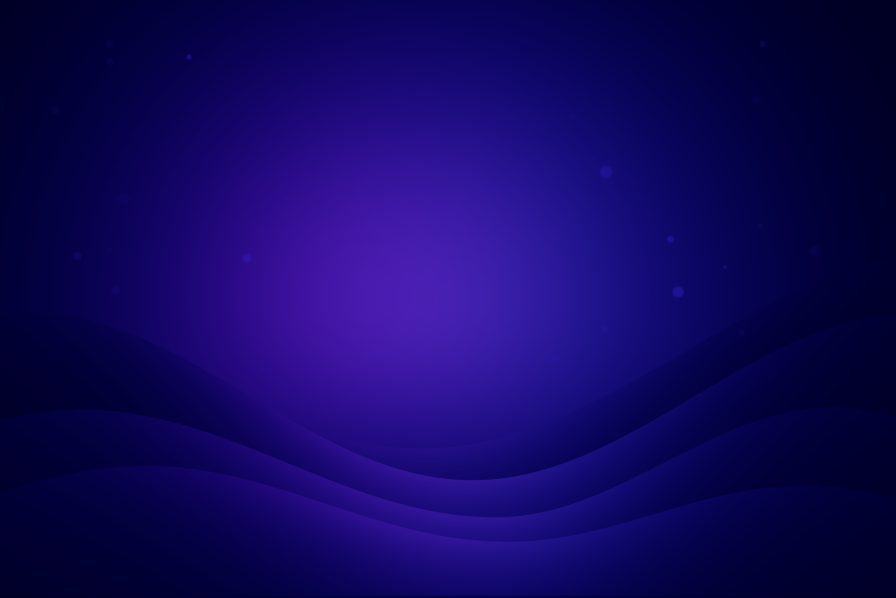
Give the GLSL for this background, as a Shadertoy shader.

```glsl
float hash(float n) {
    return fract(sin(n * 12.9898) * 43758.5453);
}

// Navy to violet ramp, warmer on the left and cooler on the right
vec3 palette(float energy, float x) {
    float warmth = clamp((0.46 - x) * 5.0, -1.0, 1.0);
    float e = clamp(energy, 0.0, 1.0);
    vec3 tint = vec3(1.0 + 0.2 * warmth, 1.0 - 0.28 * warmth, 1.0);
    return vec3(0.29 * pow(e, 2.0), 0.12 * pow(e, 2.2), 0.14 + 0.56 * e) * tint;
}

// Height of a cosine valley; left and right hold half-period and rise
float valley(float x, vec2 trough, vec2 left, vec2 right) {
    vec2 side = x < trough.x ? left : right;
    return trough.y + 0.5 * side.y * (1.0 - cos(3.14159 * (x - trough.x) / side.x));
}

// Cover the energy below a crest with a band that fades downward
float addWave(float energy, vec2 uv, float crest, float strength) {
    float depth = crest - uv.y;
    float offset = uv.x - 0.485;
    float band = strength * exp(-offset * offset / 0.125 - 6.0 * max(depth, 0.0));
    float edge = 0.7 / iResolution.y;
    return mix(energy, band, smoothstep(-edge, edge, depth));
}

void mainImage(out vec4 fragColor, in vec2 fragCoord) {
    vec2 uv = fragCoord / iResolution.xy;
    float aspect = iResolution.x / iResolution.y;

    // Central glow, flattened underneath
    vec2 q = (uv - vec2(0.469, 0.5)) * vec2(aspect, 1.0);
    q.y *= q.y < 0.0 ? 1.4 : 1.06;
    float energy = 1.06 * exp(-dot(q, q) / 0.29) - 0.06;

    // Waves from back to front
    float x = uv.x;
    energy = addWave(energy, uv, valley(x, vec2(0.469, 0.25), vec2(0.52, 0.225), vec2(0.6, 0.332)), 0.7);
    energy = addWave(energy, uv, valley(x, vec2(0.527, 0.197), vec2(0.495, 0.28), vec2(0.495, 0.28)), 0.83);
    energy = addWave(energy, uv, valley(x, vec2(0.553, 0.135), vec2(0.462, 0.18), vec2(0.378, 0.184)), 0.83);
    energy = addWave(energy, uv, valley(x, vec2(0.566, 0.094), vec2(0.404, 0.127), vec2(0.332, 0.094)), 0.83);
    energy *= mix(0.3, 1.0, smoothstep(0.0, 0.006, uv.y));
    vec3 color = palette(energy, x);

    // Dim blue specks on both sides of the glow
    for (int i = 0; i < 24; i++) {
        float seed = float(i) + 1.0;
        float across = hash(seed);
        float speckX = i % 5 < 2 ? mix(0.06, 0.32, across) : mix(0.56, 0.92, across);
        vec2 speck = vec2(speckX, mix(0.4, 0.95, hash(seed + 31.7)));
        float size = mix(0.002, 0.012, pow(hash(seed + 67.3), 1.5));
        float dist = length((uv - speck) * vec2(aspect, 1.0));
        float soft = 0.7 / iResolution.y + 0.15 * size;
        float opacity = mix(0.08, 0.55, pow(hash(seed + 91.1), 2.0));
        float disc = 1.0 - smoothstep(size - soft, size + soft, dist);
        color = mix(color, vec3(0.17, 0.11, 0.74), disc * opacity);
    }

    fragColor = vec4(color, 1.0);
}
```
